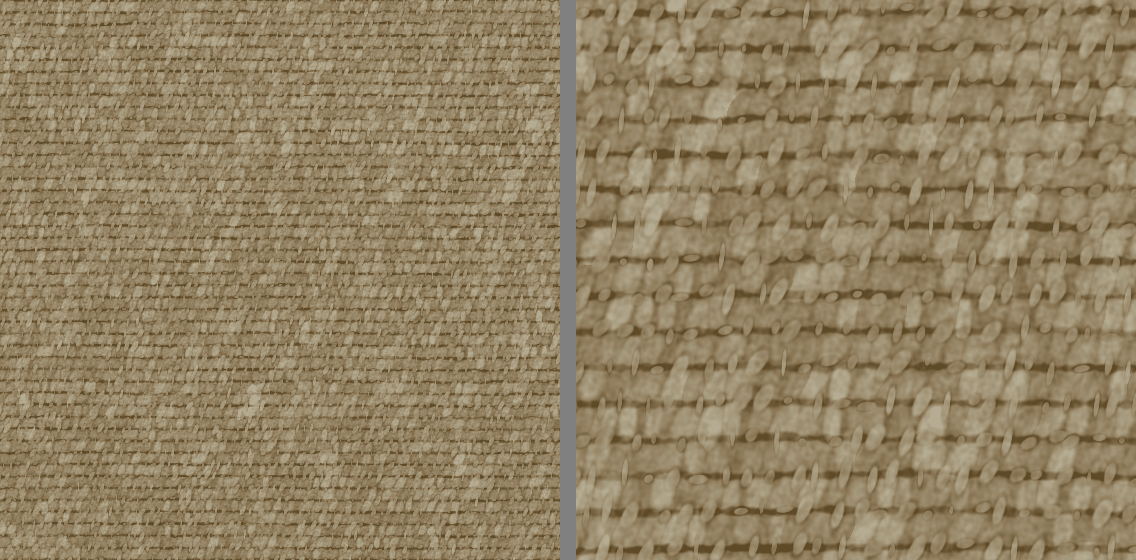
Left, the full canvas; right, a detail of the centre.
This texture is drawn by a three.js fragment shader. Its source:

```glsl
varying vec2 vUv;

const vec2 THREADS = vec2(68.0, 47.0);
const vec3 SHADOW_BROWN = vec3(0.37, 0.29, 0.15);
const vec3 FLAX_TAN = vec3(0.55, 0.475, 0.345);
const vec3 PALE_LINEN = vec3(0.69, 0.65, 0.545);

vec2 hash2(vec2 p) {
  p = vec2(dot(p, vec2(127.1, 311.7)), dot(p, vec2(269.5, 183.3)));
  return fract(sin(p) * 43758.5);
}

float cornerSlope(vec2 corner, vec2 offset) {
  return dot(hash2(corner) * 2.0 - 1.0, offset);
}

float gradientNoise(vec2 p) {
  vec2 i = floor(p);
  vec2 f = fract(p);
  vec2 u = f * f * f * (f * (f * 6.0 - 15.0) + 10.0);
  vec2 e = vec2(1.0, 0.0);
  float low = mix(cornerSlope(i, f), cornerSlope(i + e, f - e), u.x);
  float high = mix(cornerSlope(i + e.yx, f - e.yx), cornerSlope(i + e.xx, f - e.xx), u.x);
  return mix(low, high, u.y);
}

// Thick, pale yarn runs along the vertical threads
float slubAmount(vec2 id) {
  return smoothstep(0.1, 0.45, gradientNoise(vec2(id.x * 0.83, id.y * 0.17) + 9.3));
}

// Domed height of one leaning yarn bead
float beadHeight(vec2 d, vec2 radius, float lean) {
  d.x -= d.y * lean;
  d /= radius;
  return 1.0 - dot(d, d);
}

// Height and lightness of the topmost bead in a staggered layer
vec2 topBead(vec2 p, vec2 size, float spread, float seed) {
  vec2 best = vec2(-2.0, 0.0);
  for (int y = -1; y <= 1; y++) {
    for (int x = -1; x <= 1; x++) {
      float row = floor(p.y) + float(y);
      float shift = 0.5 * mod(row, 2.0);
      vec2 id = vec2(floor(p.x - shift) + float(x), row);
      vec2 jitter = hash2(id + seed) - 0.5;
      vec2 shape = hash2(id + seed + 57.0);
      float slub = slubAmount(id);
      vec2 center = id + 0.5 + vec2(shift, 0.0) + jitter * vec2(0.5, 0.3);
      vec2 radius = size * (1.0 + spread * (shape - 0.5) + 0.2 * slub);
      float height = beadHeight(p - center, radius, 0.1 + 0.6 * shape.x);
      float light = 0.36 * (shape.y * shape.y - 0.33) + 0.2 * slub;
      if (height > best.x) best = vec2(height, light);
    }
  }
  return best;
}

// Thin dark gap between rows, varying in width
float seamShade(vec2 p) {
  float edge = abs(fract(p.y) - 0.5);
  edge += 0.12 * gradientNoise(p * vec2(2.3, 0.8)) + 0.08 * gradientNoise(p * vec2(0.6, 0.9) + 3.0);
  return smoothstep(0.35, 0.47, edge);
}

// Fuzzy fibres, streaked along the rows and across the beads
float fibreGrain(vec2 p) {
  float streaks = gradientNoise(p * vec2(1.5, 4.0) + 13.0);
  float twist = gradientNoise(vec2(p.x * 3.0 - p.y * 1.6, p.y * 1.8) + 71.0);
  float fuzz = gradientNoise(p * vec2(4.5, 6.0) + 43.0);
  return 0.2 * streaks + 0.28 * twist + 0.24 * fuzz;
}

vec3 yarnColor(float tone) {
  vec3 color = mix(SHADOW_BROWN, FLAX_TAN, clamp(tone * 2.0, 0.0, 1.0));
  return mix(color, PALE_LINEN, clamp(tone * 2.0 - 1.0, 0.0, 1.15));
}

void main() {
  // Nearly level rows with slightly uneven threads
  vec2 p = vUv * THREADS;
  p.y += 0.2 * gradientNoise(vUv * vec2(3.0, 5.0)) + 0.12 * gradientNoise(p * vec2(0.5, 0.7));
  p.x += 0.4 * gradientNoise(vUv * vec2(6.0, 9.0) + 17.0);

  // Broad beads, softly merged within each row
  vec2 bead = topBead(p, vec2(0.56, 0.56), 0.6, 0.0);
  float tone = mix(0.46, 0.74 + bead.y, smoothstep(-0.1, 0.75, bead.x));

  // Row gaps, stronger on some stretches
  float stretch = gradientNoise(vec2(vUv.x * 8.0, floor(p.y + 0.5) * 0.47));
  tone -= seamShade(p) * clamp(0.4 + 0.5 * stretch, 0.18, 0.6);

  // Small stitches piercing the gaps, with dark pits around them
  vec2 stitch = topBead(p + vec2(0.0, 0.5), vec2(0.24, 0.27), 1.3, 23.0);
  float pit = smoothstep(-1.3, -0.2, stitch.x);
  float cover = smoothstep(-0.1, 0.5, stitch.x);
  tone -= 0.14 * pit * (1.0 - cover);
  tone = mix(tone, 0.72 + 0.8 * stitch.y, 0.85 * cover);

  // Fibres, faint vertical bands and broad shading
  tone += fibreGrain(p);
  tone += 0.08 * gradientNoise(vec2(vUv.x * 22.0, vUv.y * 3.0));
  tone += 0.06 * gradientNoise(vUv * 3.5 + 5.0);
  tone += 0.03 * (vUv.y - 0.5);

  gl_FragColor = vec4(yarnColor(tone), 1.0);
}
```
